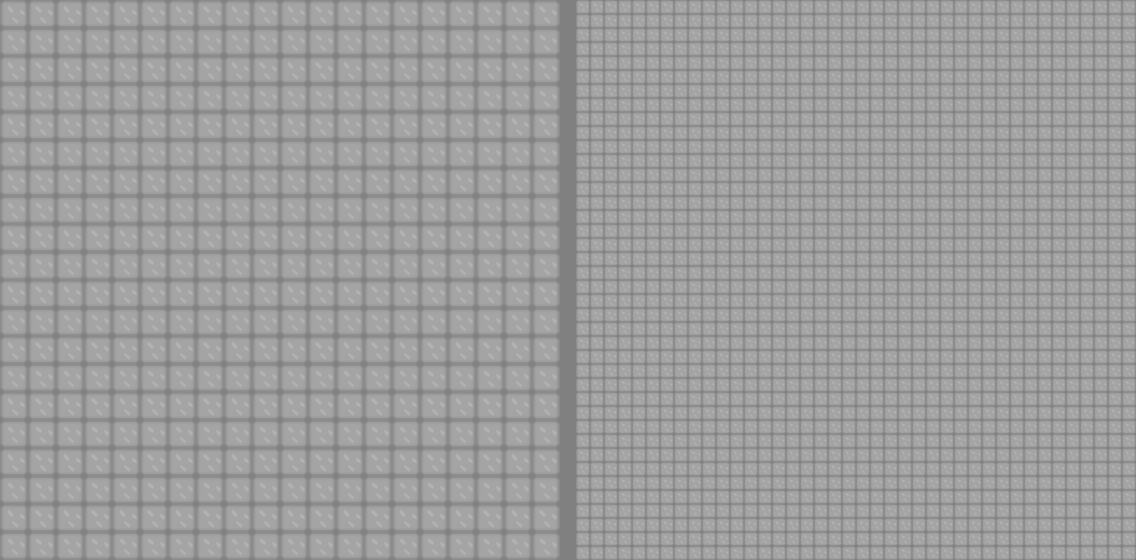
Left: one tile. Right: repeated 2 by 2.
Write a WebGL 1 fragment shader that draws this pattern.

```glsl
precision highp float;
// Grid of soft grey rounded tiles with dark joints and three slanted glints on each.

uniform vec2 u_resolution;

#define REPEATS 20.0
#define TILE_HALF 0.428
#define CORNER_RADIUS 0.13
#define CROSSING_SIZE 0.15
#define SOFTNESS 0.035
#define RIM_WIDTH 0.07
#define TILE_COLOR vec3(0.643)
#define RIM_COLOR vec3(0.625)
#define JOINT_COLOR vec3(0.55)
#define CROSSING_COLOR vec3(0.51)
#define GLINT_COLOR vec3(0.70)

float roundedBox(vec2 p, float halfSize, float radius) {
  vec2 q = abs(p) - halfSize + radius;
  return length(max(q, 0.0)) + min(max(q.x, q.y), 0.0) - radius;
}

// Capsule slanting down to the right.
float slantedDash(vec2 p, float halfLength, float radius) {
  vec2 along = vec2(0.707, -0.707);
  float t = clamp(dot(p, along), -halfLength, halfLength);
  return length(p - along * t) - radius;
}

float coverage(float dist, float soft) {
  return 1.0 - smoothstep(-soft, soft, dist);
}

void main() {
  vec2 uv = gl_FragCoord.xy / u_resolution;
  vec2 cell = fract(uv * REPEATS);
  vec2 p = cell - 0.5;
  float pixel = REPEATS / min(u_resolution.x, u_resolution.y);
  float soft = max(SOFTNESS, 0.7 * pixel);

  // Joints, darker in a diamond at each crossing
  vec2 toCorner = 0.5 - abs(p);
  float diamond = toCorner.x + toCorner.y - CROSSING_SIZE;
  vec3 color = mix(JOINT_COLOR, CROSSING_COLOR, coverage(diamond, soft));

  // Tile face with a faintly darker rim
  float tile = roundedBox(p, TILE_HALF, CORNER_RADIUS);
  vec3 face = mix(RIM_COLOR, TILE_COLOR, coverage(tile + RIM_WIDTH, soft));

  // Glints
  float glints = slantedDash(cell - vec2(0.38, 0.66), 0.07, 0.058);
  glints = min(glints, slantedDash(cell - vec2(0.80, 0.55), 0.05, 0.05));
  glints = min(glints, slantedDash(cell - vec2(0.54, 0.28), 0.09, 0.042));
  face = mix(face, GLINT_COLOR, coverage(glints, soft));

  color = mix(color, face, coverage(tile, soft));
  gl_FragColor = vec4(color, 1.0);
}
```
